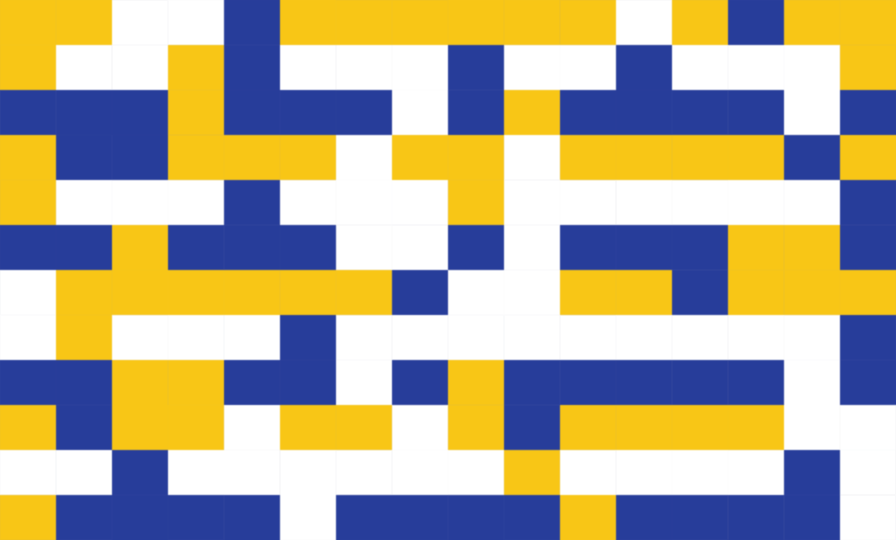
Write a Shadertoy shader that draws this pattern.

```glsl
#define GRID vec2(16.0, 12.0)
#define BLUE vec3(0.153, 0.238, 0.605)
#define WHITE vec3(1.0)
#define YELLOW vec3(0.972, 0.777, 0.088)
#define SEAM_TINT vec3(0.55, 0.56, 0.66)
#define SEAM_STRENGTH 0.09
#define SOFTNESS 0.0027   // edge width as a share of canvas width
#define GROUP 4.0         // columns that share one slipped stitch
#define SKIP_CHANCE 0.08
#define DOUBLE_CHANCE 0.16
#define SEED 7.0

float hash(vec2 p) {
    vec3 q = fract(vec3(p.xyx) * vec3(0.1031, 0.1030, 0.0973) + SEED * 0.137);
    q += dot(q, q.yzx + 33.33);
    return fract((q.x + q.y) * q.z);
}

// Rows cycle through the three colours, upwards from blue
vec3 rowColor(float row) {
    float k = mod(row, 3.0);
    return k < 0.5 ? BLUE : k < 1.5 ? WHITE : YELLOW;
}

// A cell keeps its row colour or borrows that of the row above or below
vec3 cellColor(vec2 cell) {
    cell = clamp(cell, vec2(0.0), GRID - 1.0);
    float group = floor(cell.x / GROUP);
    vec2 id = vec2(group, cell.y);

    float start = floor(hash(id + 11.3) * GROUP);
    float chance = hash(id + 47.9);
    float run = chance < SKIP_CHANCE ? 0.0 : chance > 1.0 - DOUBLE_CHANCE ? 2.0 : 1.0;
    bool borrowed = mod(cell.x - start, GROUP) < run - 0.5;

    // Paired groups borrow in opposite directions to balance the colours
    float flip = step(0.5, hash(vec2(floor(group / 2.0), cell.y) + 83.1));
    float direction = mod(group + flip, 2.0) < 0.5 ? 1.0 : -1.0;
    return rowColor(cell.y + (borrowed ? direction : 0.0));
}

void mainImage(out vec4 fragColor, in vec2 fragCoord) {
    vec2 p = fragCoord / iResolution.xy * GRID - 0.5;
    vec2 cell = floor(p), f = fract(p) - 0.5;

    // Edge width in cell units, equal on both axes of the canvas
    float width = max(SOFTNESS, 1.0 / iResolution.x);
    vec2 soft = width * GRID * vec2(1.0, iResolution.x / iResolution.y);
    vec2 w = smoothstep(-0.5 * soft, 0.5 * soft, f);

    // Blend the four nearest cells across their soft borders
    vec3 low = mix(cellColor(cell), cellColor(cell + vec2(1, 0)), w.x);
    vec3 high = mix(cellColor(cell + vec2(0, 1)), cellColor(cell + 1.0), w.x);
    vec3 color = mix(low, high, w.y);

    // Faint hairline seams of uneven strength between cells
    vec2 line = 1.0 - smoothstep(vec2(0.0), 0.5 * soft, abs(f));
    vec2 nearest = cell + step(0.0, f);
    line *= vec2(hash(vec2(cell.x, nearest.y) + 131.7), hash(vec2(nearest.x, cell.y) + 173.3));
    color = mix(color, SEAM_TINT, SEAM_STRENGTH * max(line.x, line.y));

    fragColor = vec4(color, 1.0);
}
```
